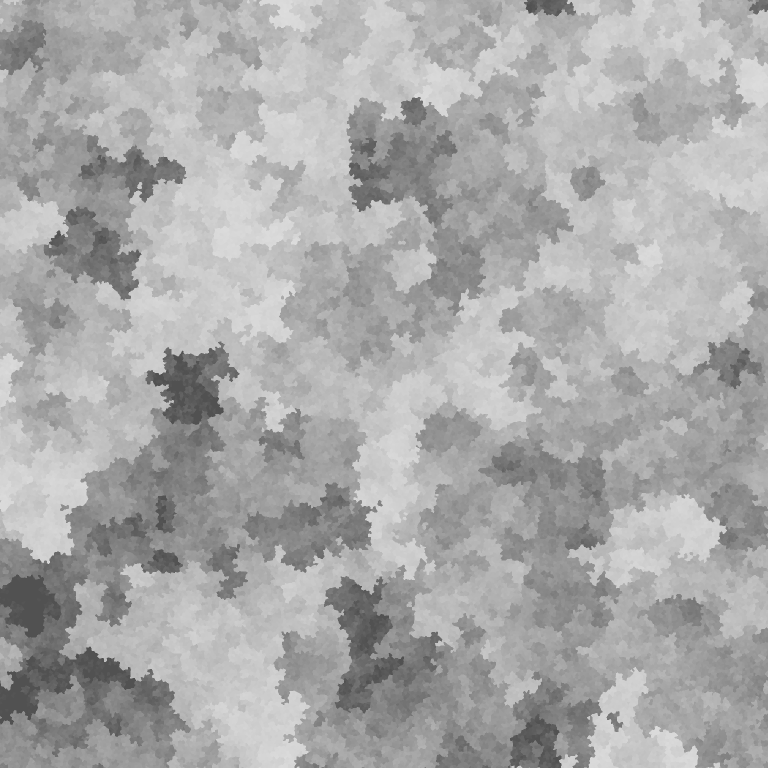
Write a Shadertoy shader that draws this texture.

```glsl
// Grey mottled clouds: nested cellular patches with ragged, fractal edges.

const int   LEVELS      = 7;      // cell layers, finest first
const float COARSE_FREQ = 4.4;    // largest patches per canvas height
const float OCTAVE_GAIN = 0.65;   // contrast of each finer layer
const float CELL_SPREAD = 0.95;   // irregularity of the cell centres
const float EDGE_DUST   = 0.55;   // scatter of specks across patch edges
const float MEAN_GREY   = 0.67;
const float CONTRAST    = 0.125;
const float DARK_SKEW   = 0.02;   // compresses lights, stretches darks
const float TONE_LIMIT  = 2.2;
const int   AA          = 2;      // samples per pixel side

vec3 hash3(vec2 cell, float seed) {
    vec3 h = fract(vec3(cell, seed) * vec3(0.1031, 0.1030, 0.0973));
    h += dot(h, h.yxz + 33.33);
    return fract((h.xxy + h.yxx) * h.zyx);
}

// Nearest cell centre (xy) and its integer cell, in grid units.
vec4 nearestCell(vec2 p, float seed) {
    vec2 base = floor(p);
    vec4 nearest = vec4(0.0);
    float best = 1e5;
    for (int y = -1; y <= 1; y++) {
        for (int x = -1; x <= 1; x++) {
            vec2 cell = base + vec2(x, y);
            vec2 centre = cell + 0.5 + CELL_SPREAD * (hash3(cell, seed).xy - 0.5);
            vec2 d = centre - p;
            float dist = dot(d, d);
            if (dist < best) {
                best = dist;
                nearest = vec4(centre, cell);
            }
        }
    }
    return nearest;
}

// Snaps fine cells into ever coarser ones, adding a random tone per cell.
float patchTone(vec2 p) {
    float freq = COARSE_FREQ * exp2(float(LEVELS - 1));
    float amp = pow(OCTAVE_GAIN, float(LEVELS - 1));
    float sum = 0.0;
    float variance = 0.0;
    for (int i = 0; i < LEVELS; i++) {
        float seed = 7.0 + 13.0 * float(i);
        vec4 cell = nearestCell(p * freq + seed, seed);
        vec3 rnd = hash3(cell.zw, seed + 5.0);
        sum += amp * (rnd.z - 0.5);
        variance += amp * amp / 12.0;
        p = (cell.xy + EDGE_DUST * (rnd.xy - 0.5) - seed) / freq;
        freq *= 0.5;
        amp /= OCTAVE_GAIN;
    }
    return sum / sqrt(variance);
}

float greyFromTone(float tone) {
    tone = clamp(tone, -TONE_LIMIT, TONE_LIMIT);
    return MEAN_GREY + CONTRAST * tone - DARK_SKEW * (tone * tone - 1.0);
}

void mainImage(out vec4 fragColor, in vec2 fragCoord) {
    float grey = 0.0;
    for (int y = 0; y < AA; y++) {
        for (int x = 0; x < AA; x++) {
            vec2 offset = (vec2(x, y) + 0.5) / float(AA) - 0.5;
            grey += greyFromTone(patchTone((fragCoord + offset) / iResolution.y));
        }
    }
    fragColor = vec4(vec3(grey / float(AA * AA)), 1.0);
}
```
